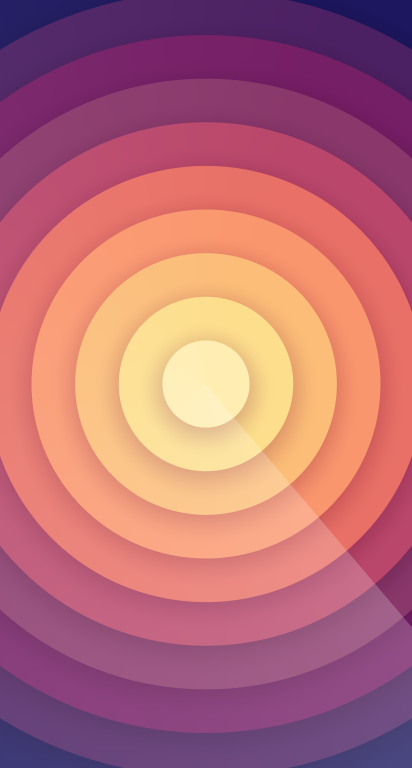
Give the GLSL for this background, as a WebGL 1 fragment shader.

```glsl
precision highp float;
// Concentric paper discs running from navy to pale yellow, each casting a soft
// shadow on the one below. A conical sheen with one sharp edge lies on top.
// Discs are stacked from the outside in; lengths are in canvas heights.

uniform vec2 u_resolution;

const float TAU = 6.2831853;
const int DISCS = 9;
const float RING_STEP = 0.0568;      // radius gained per disc

const float SHADOW_DROP = 0.008;     // downward offset
const float SHADOW_BLUR = 0.034;
const vec3 SHADOW_TINT = vec3(0.82, 0.68, 0.80);

const float SHEEN_ANGLE = -0.867;    // direction of the sharp edge
const float SHEEN_SPAN = 0.66;       // fraction of a turn until it fades out
const float SHEEN_STRENGTH = 0.21;

const vec3 NAVY = vec3(0.11, 0.09, 0.37);
const vec3 INDIGO = vec3(0.30, 0.13, 0.39);
const vec3 PURPLE = vec3(0.46, 0.12, 0.40);
const vec3 MAUVE = vec3(0.54, 0.22, 0.42);
const vec3 ROSE = vec3(0.73, 0.28, 0.42);
const vec3 CORAL = vec3(0.91, 0.44, 0.40);
const vec3 ORANGE = vec3(0.98, 0.59, 0.43);
const vec3 APRICOT = vec3(0.985, 0.74, 0.47);
const vec3 YELLOW = vec3(0.99, 0.87, 0.55);
const vec3 CREAM = vec3(1.0, 0.93, 0.70);

// Disc colour, counted from the centre outwards
vec3 discColor(int n) {
    if (n == 1) return CREAM;
    if (n == 2) return YELLOW;
    if (n == 3) return APRICOT;
    if (n == 4) return ORANGE;
    if (n == 5) return CORAL;
    if (n == 6) return ROSE;
    if (n == 7) return MAUVE;
    if (n == 8) return PURPLE;
    return INDIGO;
}

// White sheen that fades clockwise from its sharp edge
float sheen(vec2 p, float pixel) {
    vec2 edge = vec2(cos(SHEEN_ANGLE), sin(SHEEN_ANGLE));
    float along = dot(p, edge);
    float across = dot(p, vec2(edge.y, -edge.x));
    float turn = fract(atan(across, along + 1e-6) / TAU);
    float fade = max(0.0, 1.0 - turn / SHEEN_SPAN);
    float coverage = turn < 0.25 ? clamp(across / pixel, 0.0, 1.0) : 1.0;
    return SHEEN_STRENGTH * fade * coverage;
}

void main() {
    float pixel = 1.0 / u_resolution.y;
    vec2 p = (gl_FragCoord.xy - 0.5 * u_resolution) * pixel;
    float dist = length(p);
    float shadowDist = length(p + vec2(0.0, SHADOW_DROP));

    // Stack the discs, shadow first and then the disc itself
    vec3 color = NAVY;
    for (int i = 0; i < DISCS; i++) {
        int n = DISCS - i;
        float radius = float(n) * RING_STEP;
        float shadow = 1.0 - smoothstep(-SHADOW_BLUR, SHADOW_BLUR, shadowDist - radius);
        color *= mix(vec3(1.0), SHADOW_TINT, shadow);
        float inside = clamp(0.5 - (dist - radius) / pixel, 0.0, 1.0);
        color = mix(color, discColor(n), inside);
    }

    color = mix(color, vec3(1.0), sheen(p, pixel));
    gl_FragColor = vec4(color, 1.0);
}
```
